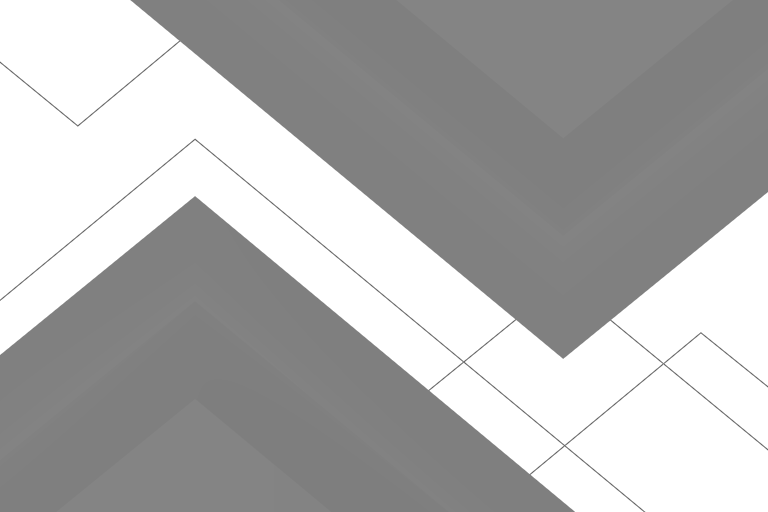
Write a Shadertoy shader that draws this background.

```glsl
// Two nested grey chevron panels facing each other over white, with thin zigzag outlines.

// Signed distance to a chevron, positive inside; it opens up (dir 1) or down (dir -1).
// The slopes are those of its left and right arms.
float chevron(vec2 p, vec2 apex, float dir, vec2 slopes) {
    vec2 q = p - apex;
    float slope = q.x < 0.0 ? slopes.x : slopes.y;
    return (dir * q.y - slope * abs(q.x)) / sqrt(1.0 + slope * slope);
}

float fill(float d, float pixel) {
    return clamp(d / pixel + 0.5, 0.0, 1.0);
}

// Coverage of a hairline, kept even when thinner than one pixel
float hairline(float d, float pixel) {
    float halfWidth = 0.00105;
    return fill(halfWidth - abs(d), pixel) * min(1.0, 2.0 * halfWidth / pixel + 0.1);
}

// Grey of a panel with two nested steps, each lit softly along its outer side
float panelShade(float middle, float inner, float pixel) {
    float shade = 0.502 + 0.014 * exp(-abs(middle) / 0.045);
    shade = mix(shade, 0.498 + 0.008 * exp(-middle / 0.03), fill(middle, pixel));
    return mix(shade, 0.519, fill(inner, pixel));
}

void mainImage(out vec4 fragColor, in vec2 fragCoord) {
    vec2 p = fragCoord / iResolution.xy * vec2(1.5, 1.0);
    float pixel = 1.0 / iResolution.y;

    // Thin outlines
    float lines = hairline(chevron(p, vec2(0.152, 0.754), 1.0, vec2(0.82, 0.833)), pixel);
    lines = max(lines, hairline(chevron(p, vec2(0.381, 0.728), -1.0, vec2(0.826, 0.829)), pixel));
    lines = max(lines, hairline(chevron(p, vec2(1.1, 0.451), -1.0, vec2(0.814, 0.824)), pixel));
    lines = max(lines, hairline(chevron(p, vec2(1.369, 0.35), -1.0, vec2(0.829, 0.806)), pixel));
    float grey = mix(1.0, 0.4, lines);

    // Upper panel
    vec2 upperSlopes = vec2(0.829, 0.815);
    float upper = chevron(p, vec2(1.1, 0.299), 1.0, upperSlopes);
    float upperMiddle = chevron(p, vec2(1.1, 0.539), 1.0, upperSlopes);
    float upperInner = chevron(p, vec2(1.1, 0.73), 1.0, upperSlopes);
    grey = mix(grey, panelShade(upperMiddle, upperInner, pixel), fill(upper, pixel));

    // Lower panel, slightly brighter toward the left
    vec2 lowerSlopes = vec2(0.815, 0.831);
    float lower = chevron(p, vec2(0.381, 0.617), -1.0, lowerSlopes);
    float lowerMiddle = chevron(p, vec2(0.381, 0.412), -1.0, lowerSlopes);
    float lowerInner = chevron(p, vec2(0.381, 0.221), -1.0, lowerSlopes);
    float lowerShade = panelShade(lowerMiddle, lowerInner, pixel) - 0.006 * smoothstep(0.0, 1.0, p.x);
    grey = mix(grey, lowerShade, fill(lower, pixel));

    fragColor = vec4(vec3(grey), 1.0);
}
```
